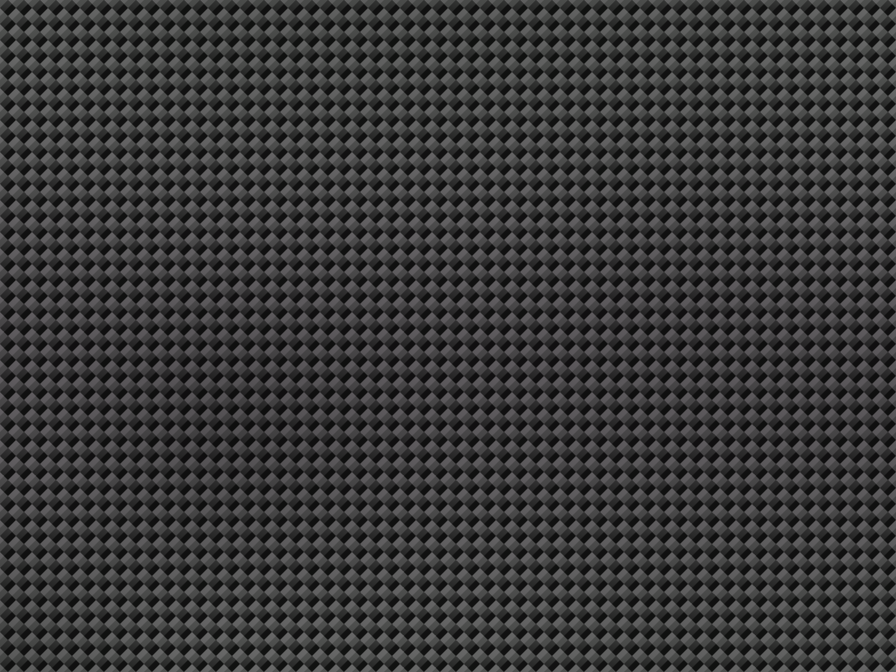
A Shadertoy shader for this pattern:

```glsl
// Dark woven mesh: light and dark diamonds alternating, each split into two diagonal facets.

const float ROWS = 42.0;            // repeats down; a 4:3 canvas holds 56 across
const vec2 PHASE = vec2(0.0);       // pattern offset, in repeats
const float EDGE_SOFTNESS = 0.42;   // half width of an edge, in pixels
const float RAISED_GRADE = 0.05;    // brightness drift along each raised strand
const float RECESS_GRADE = 0.30;    // stronger drift along the lit recess facet

const float BAND_CENTER = 0.45;     // height of the dimmest level, from 0 to 1
const float BAND_DEPTH = 0.13;      // brightness change from the middle to the ends
const float CLOUD_DEPTH = 0.14;     // strength of the soft uneven patches
const float CLOUD_SCALE = 3.0;      // patches per canvas height
const float TINT_DEPTH = 0.02;      // magenta in the middle, green at the ends

const vec3 RAISED_LIT = vec3(0.363, 0.357, 0.363);
const vec3 RAISED_SHADE = vec3(0.28);
const vec3 RECESS_LIT = vec3(0.168);
const vec3 RECESS_SHADE = vec3(0.062);

float hash21(vec2 p) {
    vec3 q = fract(vec3(p.xyx) * 0.1031);
    q += dot(q, q.yzx + 33.33);
    return fract((q.x + q.y) * q.z);
}

float valueNoise(vec2 p) {
    vec2 cell = floor(p);
    vec2 f = fract(p);
    f = f * f * (3.0 - 2.0 * f);
    float low = mix(hash21(cell), hash21(cell + vec2(1.0, 0.0)), f.x);
    float high = mix(hash21(cell + vec2(0.0, 1.0)), hash21(cell + 1.0), f.x);
    return mix(low, high, f.y);
}

// Smoothed square wave of period 2, positive where abs(x) < 0.5.
float squareWave(float x, float halfWidth) {
    float fromCrest = abs(mod(x + 1.0, 2.0) - 1.0);
    return clamp((0.5 - fromCrest) / halfWidth, -1.0, 1.0);
}

void mainImage(out vec4 fragColor, in vec2 fragCoord) {
    // One unit is one repeat, with a raised diamond centred on each integer point.
    vec2 canvas = fragCoord / iResolution.y;
    vec2 p = canvas * ROWS + PHASE;
    float softness = EDGE_SOFTNESS * sqrt(2.0) * ROWS / iResolution.y;

    // Diagonal axes: x runs up to the right, y runs down to the right.
    vec2 d = vec2(p.x + p.y, p.x - p.y);

    // Checker of diamonds, then an upper-left and a lower-right facet in each.
    float raised = 0.5 + 0.5 * squareWave(d.x, softness) * squareWave(d.y, softness);
    float lit = 0.5 + 0.5 * squareWave(2.0 * d.y + 0.5, 2.0 * softness);

    // Gentle shading along each strand.
    float along = fract(d.x + 0.5) - 0.5;
    vec3 recessColor = mix(RECESS_SHADE, RECESS_LIT * (1.0 + RECESS_GRADE * along), lit);
    vec3 raisedColor = mix(RAISED_SHADE, RAISED_LIT, lit) * (1.0 + RAISED_GRADE * along);
    vec3 color = mix(recessColor, raisedColor, raised);

    // Slow light and tint drift over the whole sheet.
    float band = smoothstep(0.0, 0.5, abs(canvas.y - BAND_CENTER)) - 0.5;
    float cloud = valueNoise(canvas * CLOUD_SCALE) - 0.5;
    color *= 1.0 + BAND_DEPTH * band + CLOUD_DEPTH * cloud;
    color *= 1.0 + TINT_DEPTH * band * vec3(-1.0, 1.0, -1.0);

    fragColor = vec4(color, 1.0);
}
```
